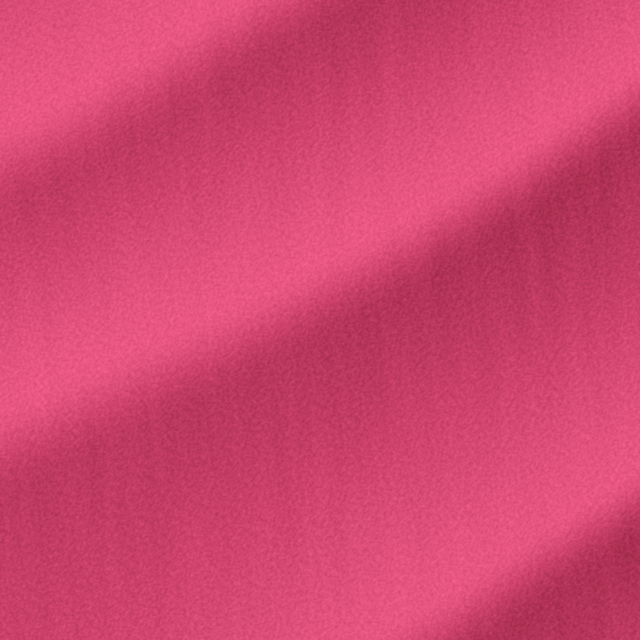
Write a Shadertoy shader that draws this texture.

```glsl
// Draped pink crepe cloth with broad diagonal folds.
// Each fold rises slowly to a lit crest, then drops quickly into shade;
// gradient noise adds faint vertical streaks and a fine woven grain.

const vec3 SHADE = vec3(0.66, 0.18, 0.31);
const vec3 MIDTONE = vec3(0.79, 0.25, 0.41);
const vec3 LIGHT = vec3(0.92, 0.345, 0.515);

vec2 hashGradient(vec2 cell) {
    float n = fract(sin(dot(cell, vec2(127.1, 311.7))) * 43758.55);
    float angle = 6.2832 * n;
    return vec2(cos(angle), sin(angle));
}

float gradientNoise(vec2 p) {
    vec2 cell = floor(p);
    vec2 f = p - cell;
    vec2 w = f * f * f * (f * (f * 6.0 - 15.0) + 10.0);
    vec2 e = vec2(0.0, 1.0);
    float a = dot(hashGradient(cell), f);
    float b = dot(hashGradient(cell + e.yx), f - e.yx);
    float c = dot(hashGradient(cell + e.xy), f - e.xy);
    float d = dot(hashGradient(cell + e.yy), f - e.yy);
    return mix(mix(a, b, w.x), mix(c, d, w.x), w.y);
}

vec2 rotate(vec2 p, float angle) {
    float c = cos(angle), s = sin(angle);
    return vec2(c * p.x + s * p.y, c * p.y - s * p.x);
}

// Height of the curved crest through the middle of the cloth
float mainCrest(float x) {
    return 0.36 + 0.39 * x + 0.14 * x * x;
}

// Offset of each crest from the main one, listed from bottom to top
float crestOffset(int i, float x) {
    float offsets[5] = float[5](-1.30, -0.63, 0.0, 0.44, 0.99);
    return offsets[i] + (i > 2 ? 0.08 * x : 0.0);
}

// The lower crest loses its light towards the left
float crestLight(int i, float x) {
    return i == 1 ? mix(0.68, 0.95, smoothstep(0.0, 0.7, x)) : 0.98;
}

// Tone between two crests: rise is the distance above the lower one,
// drop is the distance below the upper one
float foldTone(float rise, float drop, float lower, float upper, float x) {
    float shade = mix(0.27, 0.02, smoothstep(0.1, 0.95, x));
    float s = rise / (rise + drop - 0.09);
    float rounded = sqrt(s * s + 0.0036) - 0.06;
    float slope = mix(lower, shade, smoothstep(0.0, 1.0, rounded) * 0.4
                                    + clamp(rounded, 0.0, 1.0) * 0.6);
    float width = mix(0.14, 0.115, x);
    return mix(upper, slope, smoothstep(-0.01, width, drop));
}

float drapeTone(vec2 uv) {
    float warp = 0.016 * gradientNoise(uv * vec2(3.0, 2.0) + 4.3);
    float h = uv.y - mainCrest(uv.x) + warp;
    float tone = 0.0;
    for (int i = 0; i < 4; i++) {
        float low = crestOffset(i, uv.x);
        float high = crestOffset(i + 1, uv.x);
        if (h >= low && h < high) {
            tone = foldTone(h - low, high - h, crestLight(i, uv.x),
                            crestLight(i + 1, uv.x), uv.x);
        }
    }
    return tone;
}

// Soft vertical pulls in the cloth, strongest in the shade
float streaks(vec2 uv, float tone) {
    vec2 p = rotate(uv, 0.06);
    float n = gradientNoise(p * vec2(34.0, 4.0))
            + 0.6 * gradientNoise(p * vec2(75.0, 7.0) + 9.7);
    return n * mix(0.13, 0.04, tone);
}

// Short slanted threads of the crepe weave
float weave(vec2 uv) {
    float coarse = gradientNoise(rotate(uv, -0.5) * vec2(165.0, 115.0));
    float fine = gradientNoise(rotate(uv, 0.65) * vec2(215.0, 260.0) + 31.0);
    return 0.24 * coarse + 0.30 * fine;
}

vec3 clothColour(float tone) {
    vec3 dark = mix(SHADE, MIDTONE, tone * 2.0);
    vec3 bright = mix(MIDTONE, LIGHT, tone * 2.0 - 1.0);
    return tone < 0.5 ? dark : bright;
}

void mainImage(out vec4 fragColor, in vec2 fragCoord) {
    vec2 uv = fragCoord / iResolution.xy;
    float tone = drapeTone(uv);
    float texture_ = weave(uv) * mix(1.0, 0.75, tone);
    float total = tone + streaks(uv, tone) + texture_;
    fragColor = vec4(clothColour(clamp(total, -0.25, 1.2)), 1.0);
}
```
